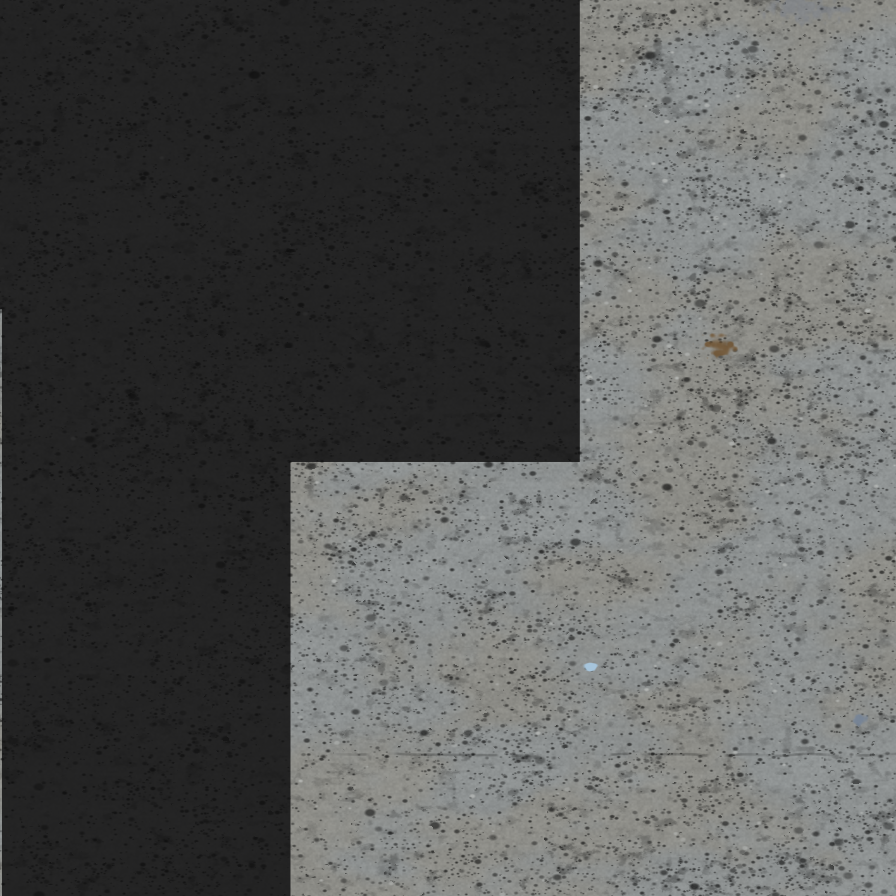
A Shadertoy shader for this texture:

```glsl
#define LIGHT_TONE vec3(0.545, 0.555, 0.550)
#define DARK_TONE vec3(0.137, 0.137, 0.138)
#define STEP_CORNER vec2(0.6471, 0.4844)
#define LOWER_EDGE 0.3242
#define SLIVER vec2(0.0022, 0.6550)
#define GRAIN 0.13
#define STREAK 0.07
#define MOTTLE 0.10
#define PIT_LAYERS 4
#define PIT_DEPTH 0.62

float hash(vec2 cell) {
    uvec2 q = uvec2(ivec2(cell) + 4096) * uvec2(1597334673u, 3812015801u);
    uint n = q.x ^ q.y;
    n = (n ^ (n >> 15)) * 2246822519u;
    n = (n ^ (n >> 13)) * 3266489917u;
    return float((n ^ (n >> 16)) >> 8) / 16777216.0;
}

float noise(vec2 p) {
    vec2 i = floor(p), f = fract(p);
    f = f * f * (3.0 - 2.0 * f);
    return mix(mix(hash(i), hash(i + vec2(1, 0)), f.x),
               mix(hash(i + vec2(0, 1)), hash(i + vec2(1, 1)), f.x), f.y);
}

float fbm(vec2 p) {
    float sum = 0.0, gain = 0.5;
    for (int i = 0; i < 4; i++) {
        sum += gain * noise(p);
        p = p * 2.03 + 17.0;
        gain *= 0.5;
    }
    return sum / 0.9375;
}

// Coverage of everything below the edge, one pixel wide.
float below(float edge, float x, float pixel) {
    return clamp((edge - x) / pixel + 0.5, 0.0, 1.0);
}

// Dark, slightly flattened pores, one candidate per cell.
float pores(vec2 p, float scale, float seed, float chance, float pixel) {
    vec2 q = p * scale + seed, home = floor(q);
    float cover = 0.0;
    for (int y = -1; y <= 1; y++)
    for (int x = -1; x <= 1; x++) {
        vec2 cell = home + vec2(x, y);
        vec2 centre = cell + vec2(hash(cell + 31.0), hash(cell + 67.0));
        float size = mix(0.12, 0.38, pow(hash(cell + 113.0), 2.0));
        float d = length((q - centre) * vec2(0.8, 1.15)) - size;
        float soft = 0.08 + pixel * scale * 0.7;
        float present = step(hash(cell), chance);
        float strength = mix(0.4, 1.0, hash(cell + 191.0));
        cover = max(cover, present * strength * (1.0 - smoothstep(-soft, soft, d)));
    }
    return cover;
}

// Soft-edged irregular stain.
float stain(vec2 p, vec2 centre, vec2 radius) {
    float d = length((p - centre) / radius) + 1.1 * (noise(p * 190.0) - 0.5);
    return 1.0 - smoothstep(0.45, 1.1, d);
}

void mainImage(out vec4 fragColor, in vec2 fragCoord) {
    vec2 uv = fragCoord / iResolution.xy;
    float pixel = 1.0 / iResolution.y;

    // Stepped dark field with a pale sliver on the left.
    float upper = below(STEP_CORNER.x, uv.x, pixel) * below(-STEP_CORNER.y, -uv.y, pixel);
    float dark = max(upper, below(LOWER_EDGE, uv.x, pixel));
    dark *= 1.0 - below(SLIVER.x, uv.x, pixel) * below(SLIVER.y, uv.y, pixel);

    // Cement body: cloudy mottling, horizontal trowel streaks, sandy grain.
    float cloud = fbm(uv * vec2(9.0, 14.0));
    float streak = fbm(uv * vec2(7.0, 120.0) + 41.0);
    float grain = 0.6 * noise(uv * vec2(300.0, 360.0)) + 0.4 * noise(uv * 520.0 + 9.0);
    float tone = 1.02 + MOTTLE * (cloud - 0.5) + STREAK * (streak - 0.5) + GRAIN * (grain - 0.5);

    // Gritty smudges gather in patches around the pores.
    float patchy = smoothstep(0.35, 0.75, fbm(uv * vec2(22.0, 34.0) + 83.0));
    float smudge = smoothstep(0.56, 0.80, fbm(uv * vec2(75.0, 110.0) + 7.0));
    tone -= 0.30 * smudge * mix(0.4, 1.0, patchy);

    float pits = 0.0;
    for (int i = 0; i < PIT_LAYERS; i++) {
        float k = float(i);
        float chance = mix(0.07, 0.26, patchy) * (0.3 + 0.3 * k);
        pits = max(pits, pores(uv, 75.0 + 50.0 * k, 211.0 * k, chance, pixel));
    }
    tone *= 1.0 - PIT_DEPTH * pits;

    // Broken hairline scored across the pale area.
    float lineY = 0.1576 + 0.003 * (noise(vec2(uv.x * 30.0, 3.0)) - 0.5);
    float hairline = 1.0 - smoothstep(0.0005, 0.0012 + pixel, abs(uv.y - lineY));
    hairline *= smoothstep(0.35, 0.42, uv.x) * smoothstep(0.35, 0.65, noise(uv * vec2(55.0, 1.0)));
    tone -= 0.22 * hairline;

    // Warm and cool tints, pale chips and isolated stains.
    vec3 tint = mix(vec3(1.02, 1.0, 0.97), vec3(0.99, 1.0, 1.01), smoothstep(0.3, 0.6, cloud));
    vec3 pale = LIGHT_TONE * tint * tone;
    float chips = pores(uv, 140.0, 907.0, 0.012, pixel);
    pale = mix(pale, vec3(0.76, 0.77, 0.76), 0.7 * chips);
    pale = mix(pale, vec3(0.43, 0.31, 0.17), 0.8 * stain(uv, vec2(0.802, 0.615), vec2(0.019, 0.012)));
    pale = mix(pale, vec3(0.65, 0.77, 0.86), stain(uv, vec2(0.660, 0.255), vec2(0.007, 0.005)));
    pale = mix(pale, vec3(0.43, 0.50, 0.60), 0.7 * stain(uv, vec2(0.961, 0.197), vec2(0.007, 0.007)));
    pale = mix(pale, vec3(0.46, 0.49, 0.55), 0.4 * stain(uv, vec2(0.898, 0.990), vec2(0.045, 0.015)));

    // Dark coating keeps a muted version of the same relief.
    vec3 coated = DARK_TONE * mix(1.0, tone, 0.75);
    coated = mix(coated, vec3(0.23), 0.35 * chips * step(0.75, noise(uv * 35.0)));

    fragColor = vec4(clamp(mix(pale, coated, dark), 0.0, 1.0), 1.0);
}
```
